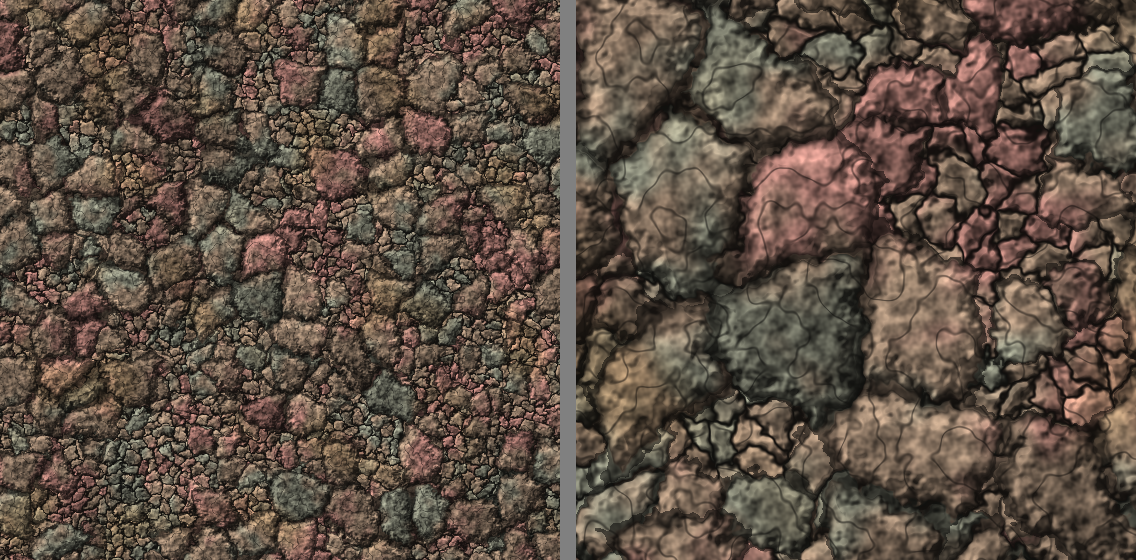
Left: the whole. Right: its middle third, enlarged.
Reproduce this texture procedurally as a Shadertoy shader.

```glsl
vec2 hash2(vec2 p) {
    vec3 q = fract(p.xyx * vec3(0.1031, 0.1030, 0.0973));
    q += dot(q, q.yzx + 33.33);
    return fract((q.xx + q.yz) * q.zy);
}

float gradientCorner(vec2 cell, vec2 offset) {
    float angle = 6.2832 * hash2(cell).x;
    return dot(vec2(cos(angle), sin(angle)), offset);
}

float gradientNoise(vec2 p) {
    vec2 i = floor(p), f = fract(p);
    vec2 u = f * f * f * (f * (f * 6.0 - 15.0) + 10.0);
    vec2 e = vec2(1, 0);
    float low = mix(gradientCorner(i, f), gradientCorner(i + e, f - e), u.x);
    float high = mix(gradientCorner(i + e.yx, f - e.yx), gradientCorner(i + 1.0, f - 1.0), u.x);
    return 1.4 * mix(low, high, u.y);
}

float fbm(vec2 p) {
    float sum = 0.0, weight = 1.0;
    for (int i = 0; i < 3; i++) {
        sum += weight * gradientNoise(p);
        p = mat2(1.6, 1.2, -1.2, 1.6) * p + 7.3;
        weight *= 0.65;
    }
    return sum;
}

// Distance from the cell border, then two random values of the cell
vec3 stoneCell(vec2 p) {
    vec2 i = floor(p), nearestCell = i;
    float nearest = 9.0, second = 9.0;
    for (int y = -1; y <= 1; y++)
    for (int x = -1; x <= 1; x++) {
        vec2 cell = i + vec2(x, y);
        float d = length(cell + 0.1 + 0.8 * hash2(cell) - p);
        if (d < nearest) {
            second = nearest;
            nearest = d;
            nearestCell = cell;
        } else {
            second = min(second, d);
        }
    }
    return vec3(second - nearest, hash2(nearestCell + 71.7));
}

// Height, openness to the sky, and two random values of the top stone
vec4 rubble(vec2 p) {
    vec2 ragged = p + 0.010 * vec2(gradientNoise(p * 19.0), gradientNoise(p * 19.0 + 40.0))
                    + 0.005 * vec2(fbm(p * 58.0), fbm(p * 58.0 + 90.0));
    vec4 top = vec4(0, 1, 0, 0);
    float scale = 46.0;
    for (int i = 0; i < 3; i++) {
        vec3 stone = stoneCell(ragged * scale + 23.0 * float(i));
        float present = i == 0 ? 1.0 : step(stone.y, 0.52);
        float cover = i == 0 ? 1.0 : present * smoothstep(0.04, 0.10, stone.x);
        float dome = smoothstep(0.0, 0.45, stone.x);
        float open = smoothstep(0.0, 0.24, stone.x);
        top.y *= 1.0 - 0.6 * present * (1.0 - cover);
        top = mix(top, vec4((0.25 + 0.35 * dome) / scale, open, fract(stone.y * 7.0), stone.z), cover);
        scale *= 0.54;
    }
    top.x += 0.0028 * fbm(p * 55.0);
    return top;
}

void mainImage(out vec4 fragColor, in vec2 fragCoord) {
    vec2 p = fragCoord / iResolution.y + 3.0;
    vec4 stone = rubble(p);

    // Light from the upper left
    float reach = 0.0025;
    float lower = rubble(p + reach * vec2(-0.6, 0.8)).x;
    float light = clamp((stone.x - lower) / reach, -1.2, 1.2);

    // Weathering: grit, hairline cracks and broad patches
    float grain = fbm(p * 85.0);
    float crackLine = abs(gradientNoise(p * 34.0) + 0.35 * gradientNoise(p * 90.0));
    float crack = smoothstep(0.0, 0.09, crackLine);
    float broad = fbm(p * 5.0);
    float open = stone.y * mix(0.5, 1.0, crack);
    float value = 0.32 + 0.16 * (stone.z - 0.5) + 0.13 * light + 0.16 * grain + 0.07 * broad;
    value = 0.06 + open * max(value, 0.04);

    // Mineral tints vary by stone and by patch
    float hue = stone.w - 0.5 + 0.7 * fbm(p * 6.0 + 31.0) + 0.25 * gradientNoise(p * 40.0);
    vec3 tint = vec3(1.18, 1.0, 0.84);
    tint = mix(tint, vec3(1.32, 0.94, 0.87), smoothstep(0.1, 0.6, hue));
    tint = mix(tint, vec3(1.02, 1.03, 0.90), smoothstep(-0.1, -0.55, hue));
    float ochre = smoothstep(0.1, 0.6, gradientNoise(p * 8.0 + 55.0));
    tint = mix(tint, vec3(1.22, 1.0, 0.72), 0.6 * ochre);

    fragColor = vec4(clamp(value * tint, 0.0, 1.0), 1.0);
}
```
